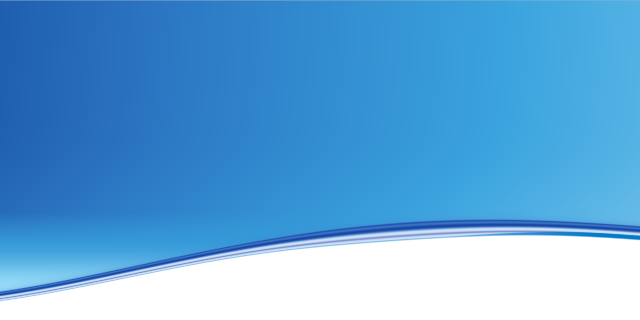
This background is drawn by a WebGL 2 fragment shader. Its source:

```glsl
#version 300 es
precision highp float;
// A blue sky-like gradient above a white field, parted by a glossy curved ribbon.
// The gradient bends diagonally in its lower half; the ribbon is a polynomial
// arc whose normalised depth drives soft highlight and shadow stripes.
uniform vec2 u_resolution;
out vec4 fragColor;

#define BEND_HEIGHT 0.54
#define BEND_SLOPE 0.60
#define GLOW_TOP 0.335
#define GLOW_DEPTH 0.25
#define RIBBON_START 0.0885
#define RIBBON_WIDTH 0.029
#define SHADOW_STRENGTH 0.30

const vec3 NAVY = vec3(0.08, 0.24, 0.62);
const vec3 STEEL = vec3(0.25, 0.50, 0.80);
const vec3 PEARL = vec3(0.80, 0.89, 0.97);
const vec3 VIOLET = vec3(0.42, 0.46, 0.76);
const vec3 AZURE = vec3(0.02, 0.48, 0.79);
const vec3 SKY = vec3(0.21, 0.61, 0.85);
const vec3 ICE = vec3(0.62, 0.88, 0.98);

float ramp(float a, float b, float x) {
    return clamp((x - a) / (b - a), 0.0, 1.0);
}

float stripe(float depth, float center, float width) {
    float k = (depth - center) / width;
    return exp(-k * k);
}

// Height of the upper ribbon edge
float ribbonTop(float x) {
    float t = (x - 0.13) / 0.26;
    return RIBBON_START + x * (0.358 + t * (0.101 + t * (-0.074 + t * 0.009)));
}

// The ribbon swells right of the middle
float ribbonThickness(float x) {
    return RIBBON_WIDTH + 0.013 * x + 0.018 * stripe(x, 0.62, 0.22);
}

vec3 backdrop(vec2 p) {
    // Vertical colour bands that lean over below the bend
    float below = BEND_HEIGHT - p.y;
    float softBelow = 0.5 * (below + sqrt(below * below + 0.004));
    float t = p.x + 0.03 * (1.0 - p.y) + BEND_SLOPE * softBelow;
    vec3 color = mix(vec3(0.125, 0.37, 0.69), vec3(0.17, 0.46, 0.76), ramp(0.0, 0.25, t));
    color = mix(color, vec3(0.20, 0.56, 0.82), ramp(0.25, 0.54, t));
    color = mix(color, vec3(0.23, 0.64, 0.87), ramp(0.54, 0.80, t));
    color = mix(color, vec3(0.33, 0.70, 0.895), ramp(0.80, 1.02, t));
    color = mix(color, vec3(0.43, 0.75, 0.91), ramp(1.02, 1.22, t));

    // Icy glow in the lower left
    float glow = ramp(0.0, GLOW_DEPTH, GLOW_TOP - p.y);
    float leftFade = 1.0 - smoothstep(0.40, 0.70, p.x);
    vec3 glowColor = mix(SKY, ICE, smoothstep(0.35, 1.0, glow));
    color = mix(color, glowColor, ramp(0.0, 0.40, glow) * leftFade);

    // Pale hairline along the top
    return mix(color, vec3(0.55, 0.70, 0.85), 0.5 * smoothstep(0.996, 0.999, p.y));
}

vec3 ribbon(float depth, float x) {
    float right = smoothstep(0.68, 0.95, x);
    vec3 color = mix(STEEL, PEARL, smoothstep(0.38, 0.58, depth));
    color = mix(color, NAVY, 0.65 * stripe(depth, 0.05, 0.08));
    color = mix(color, NAVY, 0.90 * stripe(depth, 0.32, 0.11));
    color = mix(color, VIOLET, 0.75 * stripe(depth, 0.75, 0.07));
    // Saturated underside, widest at the right end
    float underside = smoothstep(0.90 - 0.25 * right, 1.0 - 0.25 * right, depth);
    return mix(color, AZURE, underside * mix(0.55, 1.0, right));
}

void main() {
    vec2 p = gl_FragCoord.xy / u_resolution;
    float pixel = 1.0 / u_resolution.y;
    float top = ribbonTop(p.x);
    float thickness = ribbonThickness(p.x);
    float depth = (top - p.y) / thickness;

    // Soft shadow just above the ribbon
    vec3 color = backdrop(p);
    float shadow = exp(-max(p.y - top, 0.0) / 0.010);
    color = mix(color, STEEL, SHADOW_STRENGTH * shadow);

    // Ribbon, then the white field under it
    float inRibbon = smoothstep(-pixel, pixel, top - p.y);
    color = mix(color, ribbon(depth, p.x), inRibbon);
    float inField = smoothstep(-pixel, pixel, top - thickness - p.y);
    color = mix(color, vec3(1.0), inField);

    fragColor = vec4(color, 1.0);
}
```
